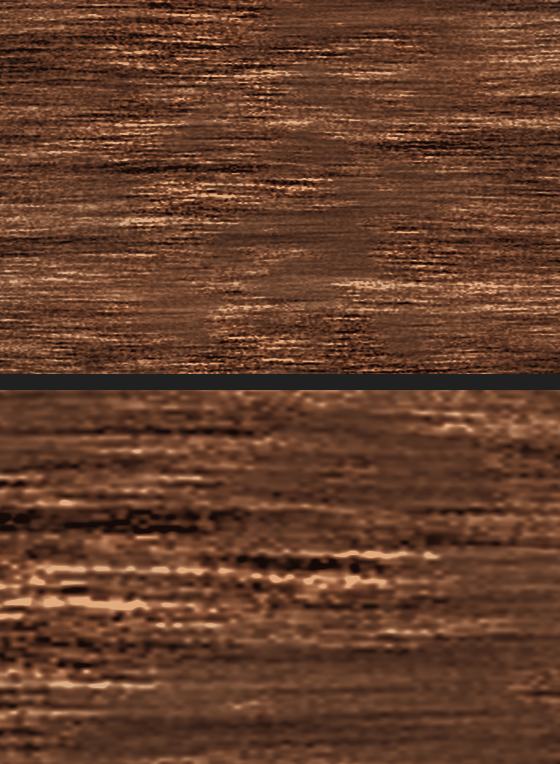
Top, the full canvas; bottom, a detail of the centre.
Write a Shadertoy shader that draws this texture.

```glsl
// Dark brown wood with fine horizontal fibres over broad soft bands.
// Layers of stretched strand noise give a tone, which a colour ramp tints;
// ragged patches near the centre are either worn smooth or deeply scored.
#define BAND_AMOUNT 0.80
#define FIBRE_AMOUNT 1.12
#define GRAIN_AMOUNT 1.12
#define RELIEF_AMOUNT 0.85
#define FIBRE_ROWS 66.0
#define FINE_ROWS 125.0
#define RELIEF_ROWS 172.0
#define SMOOTH_CONTRAST 0.45
#define SCORED_CONTRAST 1.60
#define WAVE_HEIGHT 0.005
#define TONE_SHIFT 0.00

float hash(vec2 p) {
    vec3 q = fract(vec3(p.xyx) * vec3(0.1031, 0.1030, 0.0973));
    q += dot(q, q.yzx + 33.33);
    return fract((q.x + q.y) * q.z);
}

// One row of smooth noise, slid sideways by a random amount
float strandRow(float x, float row) {
    x += 31.0 * hash(vec2(row, 7.3));
    float cell = floor(x);
    float f = smoothstep(0.0, 1.0, x - cell);
    return mix(hash(vec2(cell, row)), hash(vec2(cell + 1.0, row)), f);
}

// Noise from -1 to 1 whose rows do not line up
float strands(vec2 p) {
    float row = floor(p.y);
    float f = smoothstep(0.0, 1.0, p.y - row);
    return 2.0 * mix(strandRow(p.x, row), strandRow(p.x, row + 1.0), f) - 1.0;
}

// Light ridge beside dark groove: a strand minus its neighbour
float relief(vec2 p) {
    return strands(p) - strands(p + vec2(0.0, 1.0));
}

// Ramp of wood colours, one step per unit
vec3 woodColour(float tone) {
    vec3 ramp[8] = vec3[8](
        vec3(0.08, 0.04, 0.03), vec3(0.18, 0.10, 0.07),
        vec3(0.28, 0.16, 0.11), vec3(0.35, 0.21, 0.14),
        vec3(0.44, 0.27, 0.18), vec3(0.54, 0.35, 0.24),
        vec3(0.67, 0.47, 0.34), vec3(0.86, 0.68, 0.52));
    vec3 colour = ramp[0];
    for (int i = 1; i < 8; i++)
        colour = mix(colour, ramp[i], clamp(tone - float(i - 1), 0.0, 1.0));
    return colour;
}

void mainImage(out vec4 fragColor, in vec2 fragCoord) {
    vec2 p = fragCoord / iResolution.y;
    float across = fragCoord.x / iResolution.x;

    // Gentle wander of the grain direction, with a rough fibre edge
    vec2 g = p;
    g.y += WAVE_HEIGHT * (sin(3.1 * p.x + 5.0 * p.y) + 0.5 * sin(8.3 * p.x - 11.0 * p.y));
    float grain = strands(g * vec2(135.0, 225.0) + 400.0);
    g.y += 0.0010 * strands(p * vec2(60.0, 100.0) + 90.0);

    // Patches: positive is scored, negative is worn smooth
    float patches = strands(p * vec2(4.2, 8.0) + 11.0)
        + 0.6 * strands(p * vec2(9.0, 22.0) + 57.0)
        + 0.4 * strands(p * vec2(18.0, 60.0) + 23.0);
    float centre = 1.0 - smoothstep(0.16, 0.46, abs(across - 0.5));
    float scored = smoothstep(0.05, 0.60, patches) * mix(0.15, 1.0, centre);
    float worn = smoothstep(0.12, 0.45, -patches) * mix(0.10, 1.0, centre);
    float contrast = mix(mix(1.0, SCORED_CONTRAST, scored), SMOOTH_CONTRAST, worn);

    // Broad bands, long fibres, short fine ones and crisp relief
    float bands = strands(g * vec2(0.7, 9.0) + 3.0) * 0.8
        + strands(g * vec2(1.4, 25.0) + 40.0);
    float fibres = 0.6 * strands(g * vec2(3.6, FIBRE_ROWS) + 130.0)
        + 0.9 * strands(g * vec2(7.0, FINE_ROWS) + 260.0)
        + RELIEF_AMOUNT * relief(g * vec2(12.0, RELIEF_ROWS) + 510.0);
    float tone = TONE_SHIFT + BAND_AMOUNT * bands * mix(1.0, 0.65, centre)
        + contrast * (FIBRE_AMOUNT * fibres + GRAIN_AMOUNT * grain)
        - 0.20 * worn;

    vec3 colour = woodColour(3.72 + tone * 1.38);

    // Scored wood is redder, worn wood a little greyer
    float warmth = 0.4 * strands(p * vec2(2.0, 5.0) + 71.0) + 0.6 * scored - 0.4 * worn;
    colour *= 1.0 + warmth * vec3(0.05, -0.03, -0.09);
    fragColor = vec4(colour, 1.0);
}
```
